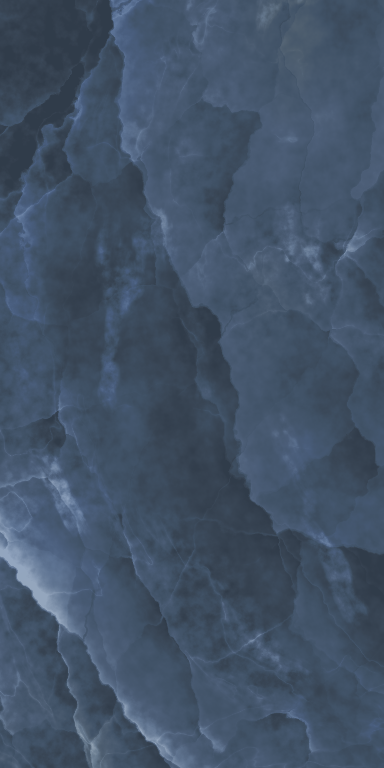
Reproduce this texture procedurally as a Shadertoy shader.

```glsl
// Polished blue onyx: overlapping translucent sheets, pale rims, hairline veins and milky clouds.

const vec3 INK   = vec3(0.19, 0.235, 0.29);
const vec3 SLATE = vec3(0.22, 0.27, 0.33);
const vec3 STEEL = vec3(0.25, 0.32, 0.40);
const vec3 DENIM = vec3(0.30, 0.37, 0.47);
const vec3 HAZE  = vec3(0.38, 0.46, 0.57);
const vec3 MILK  = vec3(0.58, 0.65, 0.74);
const vec3 GREY_SHIFT = vec3(0.018, 0.010, -0.028);
const vec3 BLUE_SHIFT = vec3(-0.012, 0.000, 0.030);

const float BASE_TONE   = 0.36;
const float CLOUD       = 0.85;   // contrast of the broad clouds
const float WARP        = 0.30;   // bending of the sheet borders
const float JAG         = 0.040;  // fine raggedness of the borders
const float BOW         = 0.25;   // bend of the sheets down the slab
const float BOW_HEIGHT  = 1.45;   // where the sheets stand upright
const float LARGE_SCALE = 2.7;    // sheets across the canvas width
const float SMALL_SCALE = 4.6;
const float RIM_FALLOFF = 7.0;
const vec2  RIM_SIDE    = vec2(-0.9, -0.3);

float hash(vec2 p) {
    vec3 q = fract(vec3(p.xyx) * 0.1031);
    q += dot(q, q.yzx + 33.33);
    return fract((q.x + q.y) * q.z);
}

vec2 hash2(vec2 p) {
    return vec2(hash(p), hash(p + 71.7));
}

float noise(vec2 p) {
    vec2 i = floor(p), f = fract(p);
    f = f * f * f * (f * (f * 6.0 - 15.0) + 10.0);
    return mix(mix(hash(i), hash(i + vec2(1, 0)), f.x),
               mix(hash(i + vec2(0, 1)), hash(i + vec2(1, 1)), f.x), f.y);
}

// Fractal noise centred on zero
float fbm(vec2 p) {
    float sum = 0.0, amp = 0.5;
    for (int i = 0; i < 6; i++) {
        sum += amp * (noise(p) - 0.5);
        p = mat2(1.6, 1.2, -1.2, 1.6) * p + 17.3;
        amp *= 0.48;
    }
    return sum;
}

// Broken sheets: x = sheet tone, y = one-sided rim light, z = border line
vec3 sheets(vec2 q, float lineWidth) {
    vec2 cell = floor(q), f = q - cell, nearest = vec2(9.0), home = vec2(0.0);
    for (int j = -1; j <= 1; j++)
    for (int i = -1; i <= 1; i++) {
        vec2 o = vec2(i, j);
        vec2 r = o + hash2(cell + o) - f;
        if (dot(r, r) < dot(nearest, nearest)) { nearest = r; home = o; }
    }
    float border = 9.0, rim = 0.0, line = 0.0;
    for (int j = -2; j <= 2; j++)
    for (int i = -2; i <= 2; i++) {
        if (i == 0 && j == 0) continue;
        vec2 o = home + vec2(i, j);
        vec2 r = o + hash2(cell + o) - f;
        vec2 across = normalize(r - nearest);
        float d = dot(0.5 * (nearest + r), across);
        float strength = hash(2.0 * cell + home + o + 5.5);
        border = min(border, d);
        rim += strength * dot(across, RIM_SIDE) * exp(-RIM_FALLOFF * d);
        line = max(line, strength * exp(-d / lineWidth));
    }
    float inside = smoothstep(0.0, lineWidth, border);
    return vec3((hash(cell + home + 3.7) - 0.5) * inside, rim * inside, line);
}

// Thin crack along the zero line of a noise field
float hairline(vec2 p, float sharpness) {
    return exp(-abs(fbm(p)) * sharpness);
}

// Dark-to-pale colour ramp
vec3 onyx(float t) {
    vec3 c = mix(INK, SLATE, clamp(t / 0.20, 0.0, 1.0));
    c = mix(c, STEEL, clamp((t - 0.20) / 0.22, 0.0, 1.0));
    c = mix(c, DENIM, clamp((t - 0.42) / 0.34, 0.0, 1.0));
    c = mix(c, HAZE,  clamp((t - 0.76) / 0.28, 0.0, 1.0));
    return mix(c, MILK, clamp((t - 1.04) / 0.60, 0.0, 1.0));
}

void mainImage(out vec4 fragColor, in vec2 fragCoord) {
    vec2 p = fragCoord / iResolution.x;

    // Bend and roughen the slab; small sheets lean less than large ones
    vec2 warp = vec2(fbm(p * 2.1 + 4.0), fbm(p * 2.1 + 31.0));
    vec2 jag = vec2(fbm(p * 24.0 + 60.0), fbm(p * 24.0 + 88.0));
    float lean = BOW * (p.y - BOW_HEIGHT) * (p.y - BOW_HEIGHT);
    vec2 bent = p - vec2(lean, 0.0);
    vec2 rough = WARP * warp + JAG * jag;
    vec3 large = sheets((bent + rough) * vec2(1.0, 0.5) * LARGE_SCALE + 8.3, 0.010);
    vec2 crossing = p - vec2(0.4 * lean, 0.35 * p.x) + rough + 0.14 * warp.yx;
    vec3 small = sheets(crossing * vec2(1.0, 0.75) * SMALL_SCALE + 41.0, 0.016);

    // Clouds, patches and grain
    float cloud = fbm(bent * vec2(1.8, 1.1) + warp + 12.0);
    float mottle = fbm(bent * vec2(10.0, 7.0) + 2.0 * warp + 50.0);
    float patches = smoothstep(-0.06, 0.15, fbm(bent * vec2(3.8, 2.4) + 23.0));
    float crystal = fbm(p * 46.0 + 9.0);

    float tone = BASE_TONE + CLOUD * cloud + 0.56 * mottle;
    tone += crystal * (0.24 + 0.34 * patches);
    tone += 0.42 * large.x + 0.24 * small.x;
    tone += max(large.y, 0.0) * (0.32 + 0.42 * patches) + min(large.y, 0.0) * 0.34;
    tone += small.y * (0.12 + 0.24 * patches);
    tone += large.z * (0.20 + 0.46 * patches) + small.z * (0.06 + 0.40 * patches);

    // Hairline veins, one set slanting and one wandering
    tone += 0.30 * patches * hairline(bent * vec2(4.0, 1.8) + warp + 67.0, 120.0);
    tone += 0.24 * smoothstep(-0.02, 0.12, cloud + 0.4 * mottle)
                 * hairline(p * vec2(2.6, 4.0) + warp + 120.0, 140.0);

    // Rare milky wisps, grainy inside
    float wisp = smoothstep(0.18, 0.30, fbm(bent * vec2(7.5, 3.0) + 1.5 * warp + 80.0));
    tone += wisp * (0.38 + 0.9 * crystal);

    // Greyer and bluer regions
    float tint = fbm(p * 1.2 + 95.0);
    float pale = smoothstep(0.4, 0.8, tone);
    vec3 colour = onyx(tone);
    colour += GREY_SHIFT * smoothstep(0.03, 0.18, tint) * pale;
    colour += BLUE_SHIFT * smoothstep(0.03, 0.18, -tint) * pale;
    fragColor = vec4(colour, 1.0);
}
```
